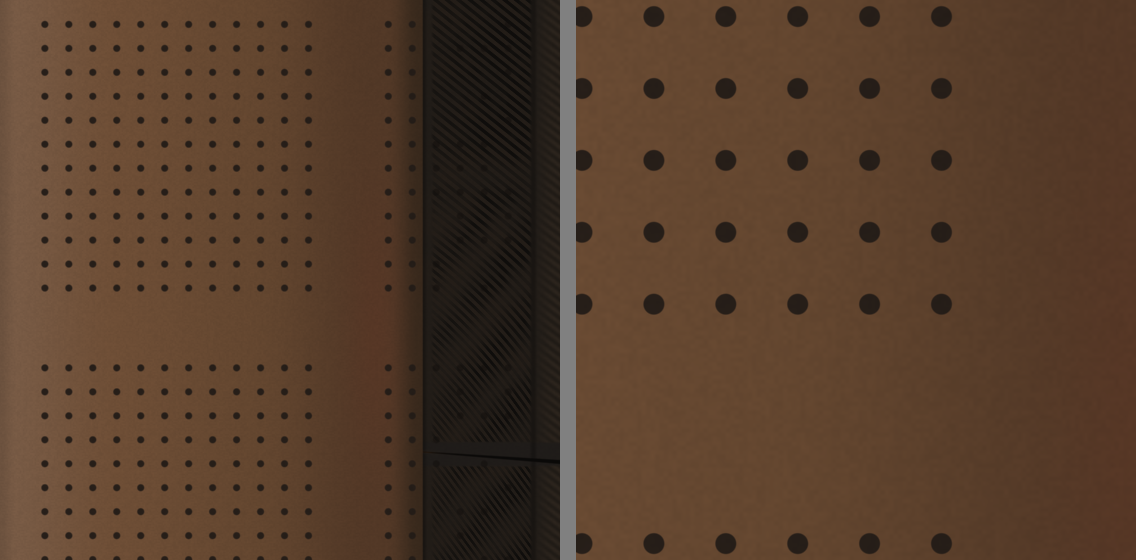
Left: the whole. Right: its middle third, enlarged.
A Shadertoy shader for this texture:

```glsl
// Brown perforated panel with square blocks of holes, beside a dark grille with diagonal moire slots.

float hash(vec2 p) {
    return fract(sin(dot(p, vec2(127.1, 311.7))) * 43758.5453);
}

float noise(vec2 p) {
    vec2 i = floor(p), f = fract(p);
    f = f * f * (3.0 - 2.0 * f);
    return mix(mix(hash(i), hash(i + vec2(1, 0)), f.x),
               mix(hash(i + vec2(0, 1)), hash(i + vec2(1, 1)), f.x), f.y);
}

// Soft window: 1 between a and b, with edges of width w
float band(float x, float a, float b, float w) {
    return smoothstep(a - w, a + w, x) * (1.0 - smoothstep(b - w, b + w, x));
}

// Brown sheet, lit from the left and shaded towards the grille
vec3 sheetColor(vec2 p) {
    vec3 c = mix(vec3(0.47, 0.355, 0.27), vec3(0.43, 0.305, 0.21), smoothstep(0.0, 0.22, p.x));
    c = mix(c, vec3(0.39, 0.275, 0.185), smoothstep(0.18, 0.48, p.x));
    c = mix(c, vec3(0.32, 0.22, 0.15), smoothstep(0.44, 0.66, p.x));
    c = mix(c, vec3(0.22, 0.16, 0.11), smoothstep(0.69, 0.75, p.x));
    c *= 1.0 - 0.1 * smoothstep(0.03, 0.0, p.x);
    // Faint red reflection
    float glow = exp(-pow((p.x - 0.67) / 0.05, 2.0) - pow((p.y - 0.6) / 0.25, 2.0));
    return c + glow * vec3(0.018, -0.006, -0.004);
}

// Dark grille; p.y runs downwards
vec3 grilleColor(vec2 p, float px) {
    vec3 c = mix(vec3(0.125, 0.108, 0.092), vec3(0.135, 0.112, 0.092), noise(p * 25.0));

    // Slanted slots, steeper towards the bottom
    float slope = mix(0.8, 1.35, smoothstep(0.35, 0.85, p.y));
    float phase = (p.y - slope * (p.x - 0.86)) / 0.0165;
    float wave = 0.5 + 0.5 * cos(6.2832 * phase);
    float soft = 0.2 + px * 30.0;
    float slot = smoothstep(0.55 - soft, 0.55 + soft, wave);

    // Interference bands that cut the slots into dashes
    float rise = p.y + 1.15 * (p.x - 0.86) + 0.02 * noise(p * 18.0);
    float beat = 0.5 + 0.5 * cos(6.2832 * (rise - 0.53) / 0.14);
    float dashes = mix(1.0, 0.25 + 0.75 * beat, smoothstep(0.26, 0.42, p.y));
    dashes *= 1.0 - 0.65 * band(p.y, 0.29, 0.335, 0.025);
    dashes *= 0.55 + 0.45 * smoothstep(0.77, 0.9, p.x);
    dashes *= 0.75 + 0.5 * noise(p * vec2(60.0, 45.0));

    // The slots stop at the frame and at the cross bar
    float bar = band(p.y, 0.79, 0.832, 0.003);
    float field = band(p.x, 0.772, 0.948, 0.004) * (1.0 - bar);
    c = mix(c, vec3(0.058, 0.052, 0.045), clamp(slot * dashes * field, 0.0, 1.0));
    c += (1.0 - slot) * field * 0.4 * vec3(0.02, 0.008, 0.0);
    c = mix(c, vec3(0.122, 0.108, 0.098), bar);

    // Lighter right border with weak slanted ribs
    float side = smoothstep(0.95, 0.99, p.x);
    float ribs = 0.5 + 0.5 * cos(6.2832 * (p.y - 0.75 * p.x) / 0.0165);
    c = mix(c, mix(vec3(0.17, 0.14, 0.112), vec3(0.125, 0.105, 0.085), ribs), side * (1.0 - bar));
    c *= 1.0 - 0.25 * band(p.x, 0.948, 0.957, 0.004);

    // Widening seam in the cross bar
    float along = (p.x - 0.755) / 0.245;
    float away = abs(p.y - mix(0.807, 0.825, along));
    float halfWidth = mix(0.0008, 0.0035, along);
    c = mix(c, vec3(0.04, 0.035, 0.03), 1.0 - smoothstep(halfWidth - px, halfWidth + px, away));
    c += vec3(0.13, 0.07, 0.025) * exp(-away * 700.0 - along * 12.0);

    // Shadow at the left edge
    return c * mix(0.7, 1.0, smoothstep(0.755, 0.765, p.x));
}

void mainImage(out vec4 fragColor, in vec2 fragCoord) {
    vec2 p = fragCoord / iResolution.xy;
    p.y = 1.0 - p.y;
    float px = 1.0 / iResolution.y;
    float grille = smoothstep(0.755 - px, 0.755 + px, p.x);
    vec3 color = mix(sheetColor(p), grilleColor(p, px), grille);

    // Holes: blocks of 12 by 12, separated by plain margins
    float pitch = 0.0428;
    vec2 q = p - vec2(0.0801, 0.0436) + 0.5 * pitch;
    vec2 local = mod(q, 0.6133);
    vec2 cell = floor(local / pitch);
    float inBlock = step(max(cell.x, cell.y), 11.5);
    float d = length(local - (cell + 0.5) * pitch) - 0.0062;
    float hole = inBlock * (1.0 - smoothstep(-px, px, d));

    // Only some holes show through the grille
    float lit = step(0.55, hash(cell + 7.0 * floor(q / 0.6133))) * step(p.x, 0.94);
    hole *= mix(0.95, 0.5 * lit, grille);
    color = mix(color, vec3(0.135, 0.108, 0.09) * mix(1.0, 0.5, grille), hole);

    // Fine grain
    float grain = noise(p * 380.0) + 0.5 * noise(p * 190.0) - 0.75;
    color *= 1.0 + 0.05 * grain;
    fragColor = vec4(color, 1.0);
}
```
